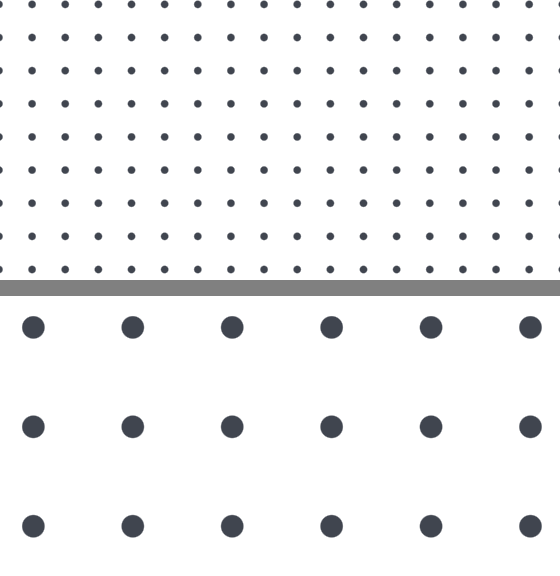
Top, the full canvas; bottom, a detail of the centre.
This pattern is drawn by a Shadertoy shader. Its source:

```glsl
// Regular square grid of small slate dots on white.
// Space is folded into one cell around each dot, then a circle distance
// is turned into antialiased coverage. Lengths are in canvas heights.

const float PITCH       = 0.11836;              // spacing between dot centres
const float DOT_RADIUS  = 0.0134;
const vec2  FIRST_DOT   = vec2(0.1146, 0.0375); // centre of one dot, from lower left
const float EDGE_PIXELS = 1.3;                  // width of the smoothed rim
const vec3  PAPER_COLOR = vec3(1.0);
const vec3  DOT_COLOR   = vec3(0.25, 0.27, 0.31);

// Offset from the nearest grid point
vec2 foldToCell(vec2 p) {
    return (fract(p / PITCH + 0.5) - 0.5) * PITCH;
}

float circleDistance(vec2 p, float radius) {
    return length(p) - radius;
}

void mainImage(out vec4 fragColor, in vec2 fragCoord) {
    vec2 p = fragCoord / iResolution.y;
    float edge = EDGE_PIXELS / iResolution.y;

    // Dot coverage
    float d = circleDistance(foldToCell(p - FIRST_DOT), DOT_RADIUS);
    float coverage = clamp(0.5 - d / edge, 0.0, 1.0);

    fragColor = vec4(mix(PAPER_COLOR, DOT_COLOR, coverage), 1.0);
}
```
